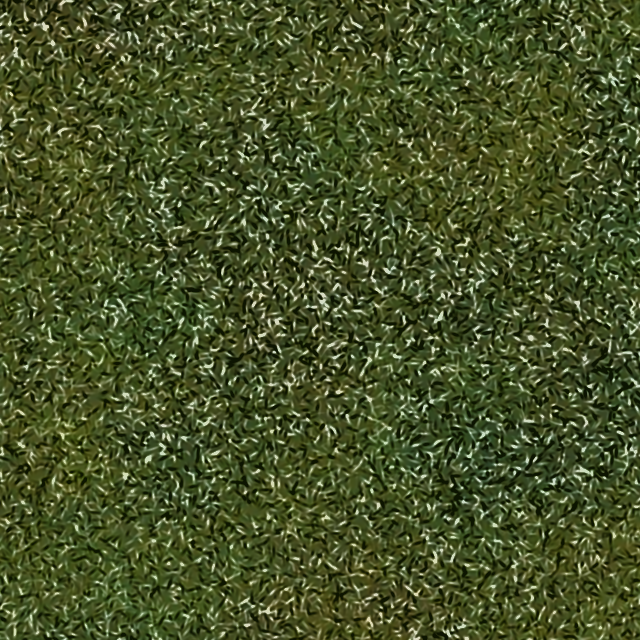
Give the GLSL for this texture, as a three.js fragment shader.

```glsl
// Short, worn turf seen from above: a dense mat of tiny light and dark blades.
// Randomly turned strokes are summed into a tone with a bell-shaped spread, patches
// vary its contrast and hue, sparse dry stalks are added, and a ramp colours it.
varying vec2 vUv;

const vec3 SOIL   = vec3(0.05, 0.08, 0.00);
const vec3 SHADE  = vec3(0.15, 0.18, 0.04);
const vec3 GRASS  = vec3(0.25, 0.29, 0.11);
const vec3 BLADE  = vec3(0.39, 0.43, 0.25);
const vec3 SHINE  = vec3(0.55, 0.59, 0.43);
const vec3 STRAW  = vec3(0.84, 0.87, 0.73);
const vec3 WARM_SHIFT = vec3(0.10, -0.02, -0.03);  // green to brown
const vec3 COOL_SHIFT = vec3(-0.01, -0.02, 0.11);  // yellow to grey

const float BLADE_CELLS  = 54.0;  // grid cells across the canvas
const int   BLADES       = 6;     // strokes per cell
const float BLADE_WIDTH  = 0.17;  // in cells
const float BLADE_LENGTH = 0.32;
const float BLADE_SPREAD = 0.34;  // standard deviation of the summed strokes
const float STALK_CELLS  = 18.0;
const float STALK_WIDTH  = 0.035; // in cells
const float STALK_SHARE  = 0.5;
const float PATCH_SCALE  = 7.0;
const float TAU = 6.2832;

float hash(vec2 p) {
  return fract(sin(dot(p, vec2(127.1, 311.7))) * 43758.5453);
}

vec4 hash4(vec2 p) {
  return fract(sin(dot(p, vec2(127.1, 311.7)) + vec4(0.0, 1.7, 3.9, 5.3)) * 43758.5453);
}

float valueNoise(vec2 p) {
  vec2 i = floor(p), f = fract(p);
  f = f * f * (3.0 - 2.0 * f);
  return mix(mix(hash(i), hash(i + vec2(1.0, 0.0)), f.x),
             mix(hash(i + vec2(0.0, 1.0)), hash(i + vec2(1.0, 1.0)), f.x), f.y);
}

// Layered noise, centred on zero, roughly -1 to 1
float patches(vec2 p) {
  float sum = 0.0, weight = 0.5;
  for (int i = 0; i < 4; i++) {
    sum += weight * (2.0 * valueNoise(p) - 1.0);
    p = p * 2.1 + 19.7;
    weight *= 0.6;
  }
  return sum * 1.2;
}

// Offset expressed along and across a direction
vec2 turned(vec2 d, float angle) {
  vec2 axis = vec2(cos(angle), sin(angle));
  return vec2(dot(d, axis), dot(d, vec2(-axis.y, axis.x)));
}

// Sum of short light and dark strokes with crisp opposite rims
float bladeTone(vec2 uv) {
  vec2 p = uv * BLADE_CELLS, cell = floor(p);
  float sum = 0.0;
  for (int y = -1; y <= 1; y++)
  for (int x = -1; x <= 1; x++)
  for (int k = 0; k < BLADES; k++) {
    vec2 id = cell + vec2(float(x), float(y));
    vec4 r = hash4(id + float(k) * vec2(61.7, 23.3));
    float size = hash(id + float(k) * vec2(13.1, 47.9) + 7.3);
    vec2 d = turned(p - id - r.xy, r.z * TAU);
    d /= vec2(BLADE_LENGTH * mix(0.65, 1.35, size), BLADE_WIDTH);
    sum += (2.0 * r.w - 1.0) * exp(-dot(d, d)) * (1.0 - d.y * d.y);
  }
  return sum / BLADE_SPREAD;
}

// Sparse long, bent, pale stalks
float stalkTone(vec2 uv) {
  vec2 p = uv * STALK_CELLS, cell = floor(p);
  float tone = 0.0;
  for (int y = -1; y <= 1; y++)
  for (int x = -1; x <= 1; x++) {
    vec2 id = cell + vec2(float(x), float(y));
    vec4 r = hash4(id + 83.1);
    float pick = hash(id + 31.7);
    vec2 d = turned(p - id - r.xy, r.z * TAU);
    d.y += (r.w - 0.5) * 2.0 * d.x * d.x;
    d /= vec2(mix(0.15, 0.38, r.w), STALK_WIDTH);
    tone = max(tone, step(pick, STALK_SHARE) * exp(-dot(d, d)));
  }
  return tone;
}

// Colour ramp over tone, in standard deviations
vec3 turfColor(float tone) {
  vec3 c = mix(SOIL, SHADE, clamp((tone + 1.75) / 0.94, 0.0, 1.0));
  c = mix(c, GRASS, clamp((tone + 0.81) / 0.80, 0.0, 1.0));
  c = mix(c, BLADE, clamp((tone + 0.01) / 0.64, 0.0, 1.0));
  c = mix(c, SHINE, clamp((tone - 0.63) / 0.90, 0.0, 1.0));
  return mix(c, STRAW, clamp((tone - 1.53) / 0.70, 0.0, 1.0));
}

void main() {
  // Worn patches are darker, rougher and hold more stalks
  float wear = patches(vUv * PATCH_SCALE + 3.1);
  float worn = smoothstep(-0.6, 0.6, wear);
  float tone = bladeTone(vUv) * mix(0.72, 1.2, worn) - 0.22 * wear;
  tone += 1.9 * stalkTone(vUv) * smoothstep(0.35, 0.9, worn);

  // Broad and fine drifts of hue
  float warm = 0.45 * patches(vUv * 4.0 + 41.0) + 0.5 * (valueNoise(vUv * 95.0) - 0.5);
  float cool = 0.35 * wear + 0.5 * (valueNoise(vUv * 80.0 + 57.0) - 0.5);
  vec3 color = turfColor(tone);
  float tint = smoothstep(0.0, 0.35, color.g);
  color += tint * (warm * WARM_SHIFT + cool * COOL_SHIFT);
  gl_FragColor = vec4(clamp(color, 0.0, 1.0), 1.0);
}
```
